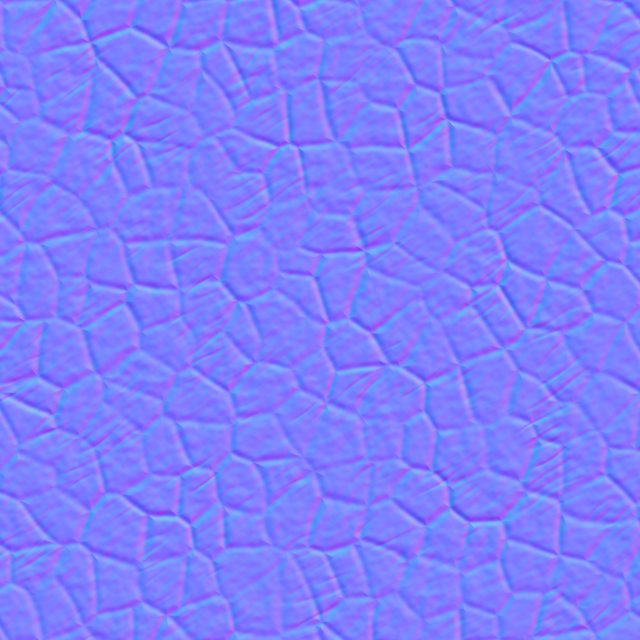
This texture map is drawn by a WebGL 2 fragment shader. Its source:

```glsl
#version 300 es
precision highp float;

// Tangent-space normal map of pebbled leather. A height field is summed from
// Voronoi grooves, fine bumps and slanted creases, then differentiated
// and packed into colour (red = right, green = up, blue = out).

uniform vec2 u_resolution;
out vec4 outColor;

const float CELLS = 14.0;            // leather cells across the canvas
const float GRAIN_ANGLE = 0.62;      // direction of creases, in radians
const float SLOPE_STEP = 0.0012;     // half width of the height difference

vec2 hash2(vec2 p) {
    vec3 q = fract(p.xyx * vec3(0.1031, 0.1030, 0.0973));
    q += dot(q, q.yzx + 33.33);
    return fract((q.xx + q.yz) * q.zy);
}

float cornerSlope(vec2 corner, vec2 offset) {
    float angle = 6.2832 * hash2(corner + 157.0).x;
    return dot(vec2(cos(angle), sin(angle)), offset);
}

// Gradient noise, roughly -0.7 to 0.7
float noise(vec2 p) {
    vec2 i = floor(p), f = p - i;
    vec2 s = f * f * f * (f * (f * 6.0 - 15.0) + 10.0);
    vec2 e = vec2(1.0, 0.0);
    float low = mix(cornerSlope(i, f), cornerSlope(i + e.xy, f - e.xy), s.x);
    float high = mix(cornerSlope(i + e.yx, f - e.yx), cornerSlope(i + e.xx, f - e.xx), s.x);
    return mix(low, high, s.y);
}

mat2 rotation(float angle) {
    float c = cos(angle), s = sin(angle);
    return mat2(c, -s, s, c);
}

vec2 cellPoint(vec2 cell, float jitter) {
    return cell + 0.5 + jitter * (hash2(cell + 31.0) - 0.5);
}

// Distance to the nearest Voronoi border, in cell units
float borderDistance(vec2 p, float jitter) {
    vec2 base = floor(p), home = base, toHome = vec2(0.0);
    float nearest = 1e3;
    for (int y = -1; y <= 1; y++)
    for (int x = -1; x <= 1; x++) {
        vec2 cell = base + vec2(x, y);
        vec2 r = cellPoint(cell, jitter) - p;
        float d = dot(r, r);
        if (d < nearest) { nearest = d; home = cell; toHome = r; }
    }
    float border = 1e3;
    for (int y = -2; y <= 2; y++)
    for (int x = -2; x <= 2; x++) {
        if (x == 0 && y == 0) continue;
        vec2 r = cellPoint(home + vec2(x, y), jitter) - p;
        border = min(border, dot(0.5 * (toHome + r), normalize(r - toHome)));
    }
    return border;
}

// Soft valley of unit depth around zero
float valley(float d, float width) {
    return -exp(-d * d / (width * width));
}

float grooves(vec2 uv) {
    vec2 bend = vec2(noise(uv * 9.0), noise(uv * 9.0 + 40.0));
    float d = borderDistance((uv + 0.018 * bend) * CELLS, 0.95) / CELLS;
    float depth = clamp(0.9 + 1.1 * noise(uv * 8.0 + 12.0), 0.25, 1.5);
    return 0.0023 * depth * valley(d, 0.0065);
}

float bumps(vec2 grain) {
    float coarse = noise(grain * vec2(34.0, 52.0)) * 0.0017;
    float fine = noise(grain * vec2(70.0, 92.0) + 71.0) * 0.0008;
    return coarse + fine;
}

float creases(vec2 uv, vec2 grain) {
    float line = noise(grain * vec2(11.0, 42.0) + 23.0);
    float patches = smoothstep(-0.1, 0.35, noise(uv * 11.0 + 63.0));
    return 0.0013 * patches * valley(line, 0.16);
}

float height(vec2 uv) {
    vec2 grain = rotation(GRAIN_ANGLE) * uv;
    float patchiness = 1.0 + 0.7 * noise(uv * 13.0 + 90.0);
    return grooves(uv) + patchiness * bumps(grain) + creases(uv, grain);
}

vec3 surfaceNormal(vec2 uv, float delta) {
    vec2 e = vec2(delta, 0.0);
    vec2 rise = vec2(height(uv + e.xy) - height(uv - e.xy),
                     height(uv + e.yx) - height(uv - e.yx));
    return normalize(vec3(-rise / (2.0 * delta), 1.0));
}

void main() {
    vec2 uv = gl_FragCoord.xy / u_resolution.y;
    vec3 normal = surfaceNormal(uv, SLOPE_STEP);
    outColor = vec4(0.5 + 0.5 * normal, 1.0);
}
```
